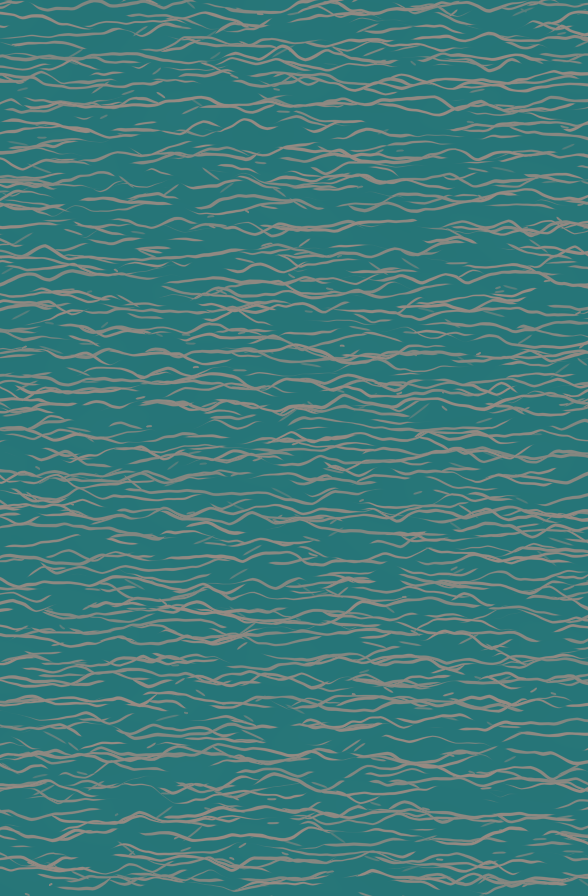
A Shadertoy shader for this pattern:

```glsl
// Thin grey-beige strands rippling sideways over flat teal, like a net of waves.
// Four layers of jittered rows follow kinked 1D noise, swell, taper and cross;
// fine slanted twigs are scattered between them by a jittered grid.

#define ROW_STEP 0.028
#define STRAND_HALF_WIDTH 0.00165
#define WAVE_HEIGHT 0.0145
#define WAVE_LENGTH 0.026
#define STRAND_LENGTH 0.042
#define KINK 0.35
#define TWIG_SHARE 0.5
#define EDGE_SOFTNESS 0.0008
#define TEAL vec3(0.15, 0.46, 0.47)
#define BEIGE vec3(0.585, 0.54, 0.51)

float hash(vec2 p) {
    vec3 q = fract(p.xyx * vec3(0.1031, 0.1030, 0.0973));
    q += dot(q, q.yzx + 33.33);
    return fract((q.x + q.y) * q.z);
}

// 1D value noise, one independent track per seed; kink 1 is a polyline.
float track(float x, float seed, float kink) {
    float cell = floor(x), f = x - cell;
    float eased = mix(f * f * (3.0 - 2.0 * f), f, kink);
    return mix(hash(vec2(cell, seed)), hash(vec2(cell + 1.0, seed)), eased);
}

// Vertical offset of a strand: long swell, main wave, small wobble.
float strandWave(float x, float seed) {
    float u = x / WAVE_LENGTH + 20.0 * hash(vec2(seed, 7.0));
    float swell = track(u * 0.37, seed + 411.0, 0.0) - 0.5;
    float wave = track(u, seed + 823.0, KINK) - 0.5;
    float wobble = track(u * 2.6, seed + 1237.0, KINK) - 0.5;
    return WAVE_HEIGHT * (0.8 * swell + wave + 0.16 * wobble);
}

// Soft coverage of a stroke that fades out as its width goes to zero.
float stroke(float dist, float halfWidth, float soft) {
    float body = 1.0 - smoothstep(halfWidth - soft, halfWidth + soft, dist);
    return body * smoothstep(0.0, 0.0008, halfWidth);
}

// One layer of rows; cut sets how much of each strand is missing.
float strandLayer(vec2 p, float layer, float rowStep, float halfWidth, float cut, float soft) {
    float ink = 0.0;
    float row = floor(p.y / rowStep);
    for (float k = -1.0; k <= 1.0; k++) {
        float seed = row + k + 97.0 * (layer + 1.0);
        float jitter = 0.4 * (hash(vec2(seed, 3.0)) - 0.5);
        float y = (row + k + 0.5 + jitter) * rowStep;
        float wave = strandWave(p.x, seed);
        float slope = (strandWave(p.x + 0.001, seed) - wave) / 0.001;
        float dist = abs(p.y - y - wave) / sqrt(1.0 + slope * slope);

        float presence = track(p.x / STRAND_LENGTH + 19.0 * jitter, seed + 1653.0, 0.0);
        float width = halfWidth * smoothstep(cut, cut + 0.3, presence);
        width *= 0.75 + 0.5 * track(p.x / 0.016, seed + 2071.0, 0.0);
        float tone = mix(0.8, 1.04, track(p.x / 0.08, seed + 2489.0, 0.0));
        ink = max(ink, tone * stroke(dist, width, soft));
    }
    return ink;
}

// Short tapered twigs, one candidate per grid cell.
float twigs(vec2 p, float soft) {
    vec2 grid = vec2(0.04, 0.026);
    vec2 home = floor(p / grid);
    float ink = 0.0;
    for (float j = -1.0; j <= 1.0; j++) {
        for (float i = -1.0; i <= 1.0; i++) {
            vec2 cell = home + vec2(i, j);
            float pick = hash(cell + 211.0);
            if (pick > TWIG_SHARE) continue;
            vec2 center = (cell + vec2(hash(cell + 17.0), hash(cell + 41.0))) * grid;
            float angle = 1.4 * (hash(cell + 67.0) - 0.5);
            float halfLength = mix(0.003, 0.019, hash(cell + 83.0));
            vec2 along = vec2(cos(angle), sin(angle));
            vec2 d = p - center;
            float t = dot(d, along) / halfLength;
            float bend = 0.002 * (hash(cell + 109.0) - 0.5) * t * t;
            float dist = abs(dot(d, vec2(-along.y, along.x)) - bend);
            float width = 0.0011 * (1.0 - smoothstep(0.4, 1.0, abs(t)));
            float tone = mix(0.35, 0.95, hash(cell + 97.0));
            ink = max(ink, tone * stroke(dist, width, soft));
        }
    }
    return ink;
}

void mainImage(out vec4 fragColor, in vec2 fragCoord) {
    vec2 p = fragCoord / iResolution.y;
    float soft = max(0.7 / iResolution.y, EDGE_SOFTNESS);

    // Bold to fine strands overlap into a branching net.
    float ink = twigs(p, soft);
    for (float layer = 0.0; layer < 4.0; layer++) {
        float rowStep = ROW_STEP * (1.0 - 0.09 * layer);
        float halfWidth = STRAND_HALF_WIDTH * (1.0 - 0.08 * layer);
        float cut = 0.15 + 0.12 * layer;
        ink = max(ink, strandLayer(p, layer, rowStep, halfWidth, cut, soft));
    }

    // Faint mottling keeps the water from being perfectly flat.
    float mottle = sin(p.x * 31.0 + 2.0 * sin(p.y * 17.0)) * sin(p.y * 43.0 + p.x * 9.0);
    vec3 color = mix(TEAL + 0.003 * mottle, BEIGE, ink);
    fragColor = vec4(color, 1.0);
}
```
